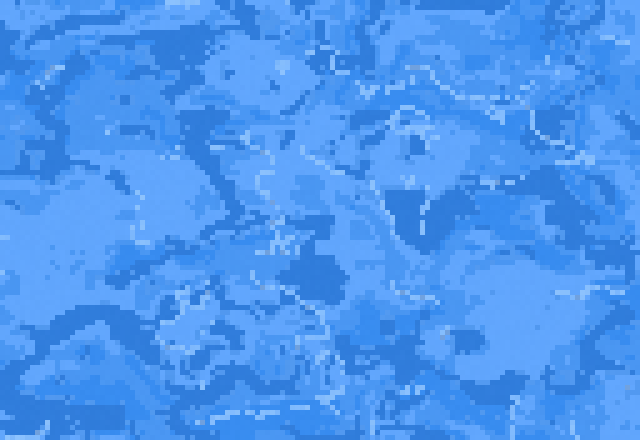
A Shadertoy shader for this texture:

```glsl
// Blocky rippling water: a coarse grid of square cells, each with one flat blue.
// Domain-warped value noise sorts cells into body tones and dark troughs;
// broken contour lines of a further noise draw the thin pale glints on top.

const float ROWS = 88.0;              // cells over the canvas height
const vec2  STRETCH = vec2(0.82, 1.15); // features run longer sideways
const float WARP_PERIOD = 17.0;       // sizes below are in cells
const float WARP_REACH = 30.0;
const float BODY_PERIOD = 10.5;
const float TROUGH_PERIOD = 8.0;
const float GLINT_PERIOD = 11.0;
const float COVER_PERIOD = 9.0;
const float GLINT_COVER = 0.58;       // higher leaves fewer glints
const float GLINT_GAPS = 0.12;        // share of glint cells left out
const float FBM_SIGMA = 0.132;        // spread of fbm() around 0.5
const float RAGGED = 0.04;            // random push on tone borders
const float GRAIN = 0.010;            // brightness change per cell

const vec3 DEEP  = vec3(0.19, 0.49, 0.86);
const vec3 VIVID = vec3(0.22, 0.55, 0.94);
const vec3 MID   = vec3(0.29, 0.59, 0.95);
const vec3 DULL  = vec3(0.32, 0.60, 0.94);
const vec3 PALE  = vec3(0.38, 0.65, 0.99);
const vec3 GLINT = vec3(0.52, 0.74, 0.99);
const vec3 HAZE  = vec3(0.44, 0.63, 0.87);

// Integer hash of a lattice point, 0 to 1
float hash(vec2 p, uint seed) {
    uvec2 q = uvec2(ivec2(p));
    uint h = q.x * 1597334677u ^ q.y * 3812015801u ^ seed * 2654435769u;
    h = (h ^ (h >> 16)) * 2246822519u;
    h = (h ^ (h >> 13)) * 3266489917u;
    return float((h ^ (h >> 16)) >> 8) / 16777216.0;
}

float valueNoise(vec2 p, uint seed) {
    vec2 i = floor(p);
    vec2 f = p - i;
    f = f * f * (3.0 - 2.0 * f);
    float low  = mix(hash(i, seed), hash(i + vec2(1, 0), seed), f.x);
    float high = mix(hash(i + vec2(0, 1), seed), hash(i + vec2(1, 1), seed), f.x);
    return mix(low, high, f.y);
}

float fbm(vec2 p, uint seed) {
    return 0.5 * valueNoise(p, seed)
         + 0.3 * valueNoise(p * 2.13 + 7.3, seed + 1u)
         + 0.2 * valueNoise(p * 4.37 + 3.9, seed + 2u);
}

// fbm measured in standard deviations, with a ragged border per cell
float tone(vec2 p, vec2 cell, uint seed) {
    float push = RAGGED * (hash(cell, seed + 7u) - 0.5);
    return (fbm(p, seed) - 0.5 + push) / FBM_SIGMA;
}

// Swirled sampling position of a cell
vec2 swirl(vec2 cell) {
    vec2 p = cell * STRETCH;
    vec2 w = p / WARP_PERIOD;
    return p + WARP_REACH * (vec2(fbm(w, 11u), fbm(w, 21u)) - 0.5);
}

bool crest(vec2 cell) {
    vec2 p = swirl(cell) / GLINT_PERIOD;
    return 0.8 * valueNoise(p, 51u) + 0.2 * valueNoise(p * 2.6, 52u) > 0.5;
}

vec3 cellColour(vec2 cell) {
    vec2 p = swirl(cell);

    // Broad body tones
    float body = tone(p / BODY_PERIOD, cell, 31u);
    vec3 colour = body < -0.72 ? VIVID : body < 0.30 ? MID : PALE;

    // Dark troughs with a dull rim
    float trough = tone(p / TROUGH_PERIOD, cell, 41u);
    if (trough < -0.58) colour = DULL;
    if (trough < -0.82) colour = DEEP;

    // Glints one cell wide where the crest outline passes, a few of them hazy
    float pick = hash(cell, 71u);
    if (pick > GLINT_GAPS && valueNoise(cell / COVER_PERIOD, 61u) > GLINT_COVER) {
        bool here = crest(cell);
        if (here != crest(cell + vec2(1, 0)) || here != crest(cell + vec2(0, 1)))
            colour = pick > 0.93 ? HAZE : mix(PALE, GLINT, 0.65 + 0.6 * pick);
    }
    return colour + GRAIN * (hash(cell, 81u) - 0.5);
}

void mainImage(out vec4 fragColor, in vec2 fragCoord) {
    float cellPixels = iResolution.y / ROWS;
    vec2 p = fragCoord / cellPixels;

    // Blend the four cells round the nearest corner over one pixel
    vec2 corner = floor(p + 0.5);
    vec2 f = clamp((p - corner) * cellPixels + 0.5, 0.0, 1.0);
    vec3 below = mix(cellColour(corner - 1.0), cellColour(corner - vec2(0, 1)), f.x);
    vec3 above = mix(cellColour(corner - vec2(1, 0)), cellColour(corner), f.x);
    fragColor = vec4(mix(below, above, f.y), 1.0);
}
```
